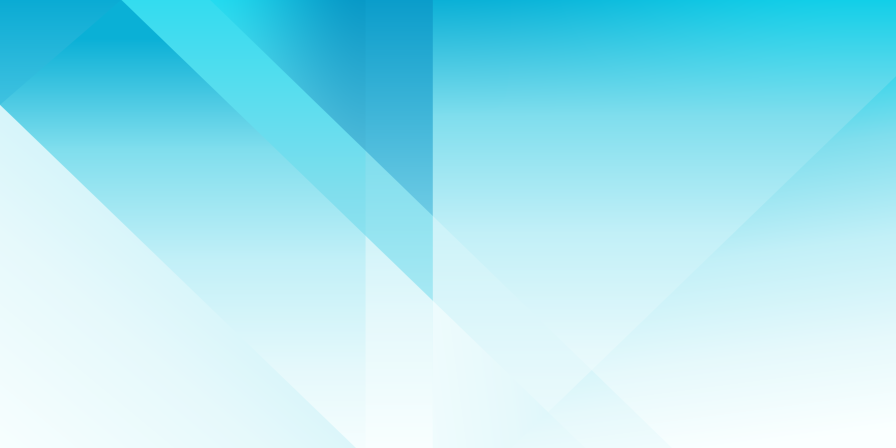
Give the GLSL for this background, as a Shadertoy shader.

```glsl
// Overlapping translucent cyan facets that fade from deep teal to near white.
// Slanted half-planes and two vertical cuts split the canvas; each facet
// samples one shared vertical ramp at its own offset and slope.

// Antialiased half-plane: 1 where the signed distance is positive.
float cover(float dist) {
    float soft = 0.7 / iResolution.y;
    return smoothstep(-soft, soft, dist);
}

// Height above (negative) or below (positive) a line, as true distance.
float below(vec2 p, float start, float slope) {
    return (p.y - start - slope * p.x) / sqrt(1.0 + slope * slope);
}

// Shared ramp from a chosen top colour down to icy white.
vec3 ramp(float t, vec3 top) {
    vec3 col = mix(top, vec3(0.50, 0.87, 0.93), clamp(t / 0.26, 0.0, 1.0));
    col = mix(col, vec3(0.76, 0.94, 0.97), clamp((t - 0.26) / 0.26, 0.0, 1.0));
    col = mix(col, vec3(0.90, 0.975, 0.985), clamp((t - 0.52) / 0.26, 0.0, 1.0));
    return mix(col, vec3(0.98, 1.0, 1.0), clamp((t - 0.78) / 0.24, 0.0, 1.0));
}

void mainImage(out vec4 fragColor, in vec2 fragCoord) {
    // x spans 0..2 and y is the depth from the top, 0..1.
    vec2 p = fragCoord / iResolution.xy;
    p = vec2(2.0 * p.x, 1.0 - p.y);
    float depth = p.y;

    vec3 teal = vec3(0.04, 0.69, 0.84);
    vec3 aqua = vec3(0.11, 0.86, 0.94);

    // Signed distances to the slanted edges.
    float lowerBand = below(p, 0.234, 0.964);
    float middleBand = below(p, -0.262, 0.966);
    float upperBand = below(p, -0.455, 0.970);
    float leftCorner = below(p, 0.234, -0.866);
    float rightRise = below(p, 2.102, -0.966);

    float belowMiddle = cover(middleBand);
    float belowUpper = cover(upperBand);
    float pastStrip = cover(p.x - 0.966);
    float strip = cover(p.x - 0.816) * (1.0 - pastStrip);

    // Left side: shaded wedge above the upper band.
    vec3 wedge = mix(vec3(0.03, 0.60, 0.78), vec3(0.42, 0.78, 0.88), depth / 0.48);
    vec3 glow = ramp(0.02 + 0.75 * depth, aqua);
    wedge = mix(glow, wedge, smoothstep(0.45, 0.82, p.x));
    wedge += strip * vec3(0.01, 0.015, 0.015);

    // Left side: bright ribbon, then the broad band and its vertical strip.
    vec3 ribbon = ramp(0.06 + 0.47 * depth + 0.04 * strip, aqua);
    vec3 band = ramp(1.05 * depth - 0.09, teal);
    band = mix(band, ramp(0.22 + 0.78 * depth, teal), strip);
    vec3 left = mix(wedge, ribbon, belowUpper);
    left = mix(left, band, belowMiddle);

    // Left side: top corner triangle and the pale lower triangle.
    vec3 corner = mix(vec3(0.04, 0.67, 0.83), vec3(0.25, 0.76, 0.88), depth / 0.234);
    left = mix(corner, left, cover(leftCorner));
    vec3 paleFloor = ramp(0.65 + 0.5 * lowerBand + 0.06 * depth, teal);
    left = mix(left, paleFloor, cover(lowerBand));

    // Right side: open sky, pale ribbon and the fading lower facet.
    vec3 skyTop = mix(teal, vec3(0.07, 0.81, 0.91), smoothstep(0.95, 1.9, p.x));
    vec3 sky = ramp(depth, skyTop);
    vec3 paleRibbon = ramp(0.34 + 0.52 * depth, teal);
    vec3 fading = ramp(0.88 - 0.6 * (p.x - 0.966) + 0.08 * (depth - 0.8), teal);
    vec3 right = mix(sky, paleRibbon, belowUpper);
    right = mix(right, fading, belowMiddle);

    // Right side: rising facet, with the ribbon's faint continuation.
    float riseTone = depth - 0.06 + 0.22 * max(rightRise, 0.0);
    riseTone -= 0.09 * belowUpper + 0.04 * belowMiddle;
    right = mix(right, ramp(riseTone, skyTop), cover(rightRise));

    fragColor = vec4(mix(left, right, pastStrip), 1.0);
}
```
